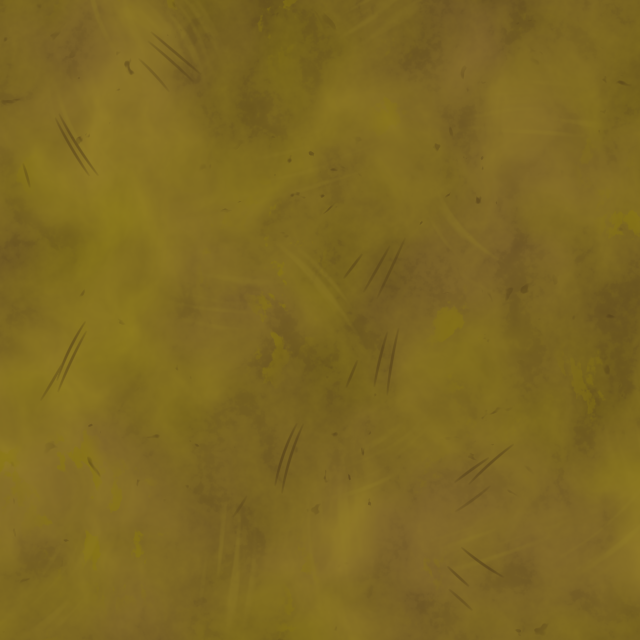
Reproduce this texture procedurally as a Shadertoy shader.

```glsl
// Worn ochre plaster: warped gradient noise sets broad brown and olive stains,
// finer noise adds mottling, flaked chips and flecks, and scattered grid cells
// carry curved bundles of pale brush hairs and thin dark scratches.

const vec3 UMBER  = vec3(0.395, 0.310, 0.125);
const vec3 OCHRE  = vec3(0.562, 0.478, 0.138);
const vec3 YELLOW = vec3(0.535, 0.465, 0.060);
const vec3 SOOT   = vec3(0.300, 0.220, 0.090);

vec2 hash2(vec2 p) {
    vec3 h = fract(p.xyx * vec3(0.1031, 0.1030, 0.0973));
    h += dot(h, h.yzx + 33.33);
    return fract((h.xx + h.yz) * h.zy);
}

mat2 rotation(float angle) {
    float c = cos(angle), s = sin(angle);
    return mat2(c, -s, s, c);
}

float cornerSlope(vec2 corner, vec2 offset) {
    float angle = 6.2832 * hash2(corner).x;
    return dot(vec2(cos(angle), sin(angle)), offset);
}

// Gradient noise, roughly -0.7 to 0.7
float noise(vec2 p) {
    vec2 i = floor(p), f = fract(p);
    vec2 u = f * f * f * (f * (f * 6.0 - 15.0) + 10.0);
    vec2 e = vec2(1.0, 0.0);
    float low = mix(cornerSlope(i, f), cornerSlope(i + e, f - e), u.x);
    float high = mix(cornerSlope(i + e.yx, f - e.yx), cornerSlope(i + 1.0, f - 1.0), u.x);
    return mix(low, high, u.y);
}

float fbm(vec2 p, int octaves) {
    float sum = 0.0, gain = 0.6;
    for (int i = 0; i < octaves; i++) {
        sum += gain * noise(p);
        p = rotation(0.6) * p * 2.03 + 17.3;
        gain *= 0.55;
    }
    return sum;
}

// Pale hairs in curved bundles, one possible bundle per cell
float brushHairs(vec2 uv, float cells, float density) {
    vec2 p = uv * cells, home = floor(p);
    float hairs = 0.0;
    for (int k = 0; k < 9; k++) {
        vec2 cell = home + vec2(k % 3, k / 3) - 1.0;
        vec2 rnd = hash2(cell + 71.0), turn = hash2(cell + 143.0);
        vec2 q = rotation(3.1416 * turn.x) * (p - cell - 0.2 - 0.6 * rnd);
        q.y += (turn.y - 0.5) * 1.1 * q.x * q.x;
        float mask = smoothstep(1.0, 0.25, length(q / vec2(0.62, 0.30)));
        float strand = noise(vec2(q.x * 1.4, q.y * 17.0) + cell * 31.7);
        float present = step(hash2(cell + 219.0).x, density);
        hairs = max(hairs, present * mask * smoothstep(0.08, 0.48, strand));
    }
    return hairs;
}

// Tapered dark strokes, three nearly parallel ones per chosen cell
float scratches(vec2 uv, float cells, float density, float pixel) {
    vec2 p = uv * cells, home = floor(p);
    float ink = 0.0, soft = pixel * cells;
    for (int k = 0; k < 9; k++) {
        vec2 cell = home + vec2(k % 3, k / 3) - 1.0;
        vec2 pick = hash2(cell + 317.0);
        if (pick.x > density) continue;
        for (int j = 0; j < 3; j++) {
            vec2 rnd = hash2(cell * 3.0 + float(j) * 19.0 + 411.0);
            float angle = 1.57 + (pick.y - 0.5) * 2.2 + (rnd.x - 0.5) * 0.3;
            vec2 q = rotation(angle) * (p - cell - 0.25 - 0.5 * rnd);
            q.y += (rnd.y - 0.5) * 0.5 * q.x * q.x;
            float along = q.x / mix(0.12, 0.36, rnd.x);
            float taper = max(1.0 - along * along, 0.0);
            float stroke = 1.0 - smoothstep(0.0, 0.006 + soft, abs(q.y) - 0.005 * taper);
            ink = max(ink, stroke * sqrt(taper) * mix(0.45, 0.9, rnd.y));
        }
    }
    return ink;
}

void mainImage(out vec4 fragColor, in vec2 fragCoord) {
    float pixel = 1.0 / iResolution.y;
    vec2 uv = fragCoord * pixel;
    vec2 warp = vec2(fbm(uv * 4.0 + 5.0, 3), fbm(uv * 4.0 + 47.0, 3));
    vec2 p = uv + 0.09 * warp;

    // Broad stains and soft mottling
    float stain = fbm(p * vec2(2.9, 2.3) + 11.0, 4);
    float mottle = fbm(p * vec2(13.0, 10.0) + 29.0, 4);
    float grain = fbm(uv * 75.0, 3);
    float wear = smoothstep(0.22, -0.2, stain);
    float tone = 0.54 + 0.95 * stain + 0.32 * mottle + 0.10 * grain * (0.4 + wear);
    vec3 color = mix(UMBER, OCHRE, clamp(tone, 0.0, 1.15));

    // Drift between brown dust and greener olive
    float hue = fbm(p * 3.4 + 83.0, 3);
    color += hue * vec3(-0.012, 0.022, -0.075);

    // Ragged worn patches and yellow chips, gathered in vertical runs
    float ragged = mottle + 0.45 * grain;
    float patches = smoothstep(0.10, 0.30, -ragged) * wear;
    color = mix(color, UMBER, 0.28 * patches);
    float runs = smoothstep(0.05, 0.32, fbm(uv * vec2(6.0, 2.2) + 61.0, 2));
    float chipShape = fbm(p * vec2(20.0, 13.0) + 97.0, 4) + 0.2 * grain;
    color = mix(color, YELLOW, 0.6 * runs * smoothstep(0.12, 0.24, chipShape));

    // Small soot flecks
    float fleckShape = fbm(p * 31.0 + 131.0, 3);
    float fleckArea = smoothstep(-0.05, 0.25, fbm(uv * 5.0 + 151.0, 2));
    color = mix(color, SOOT, 0.5 * fleckArea * smoothstep(0.29, 0.42, fleckShape));

    // Brush hairs and scratches
    float hairs = brushHairs(uv, 4.5, 0.5);
    color = mix(color, vec3(0.565, 0.485, 0.150), 0.36 * hairs);
    color = mix(color, SOOT, 0.6 * scratches(uv, 6.0, 0.20, pixel));

    fragColor = vec4(color, 1.0);
}
```
